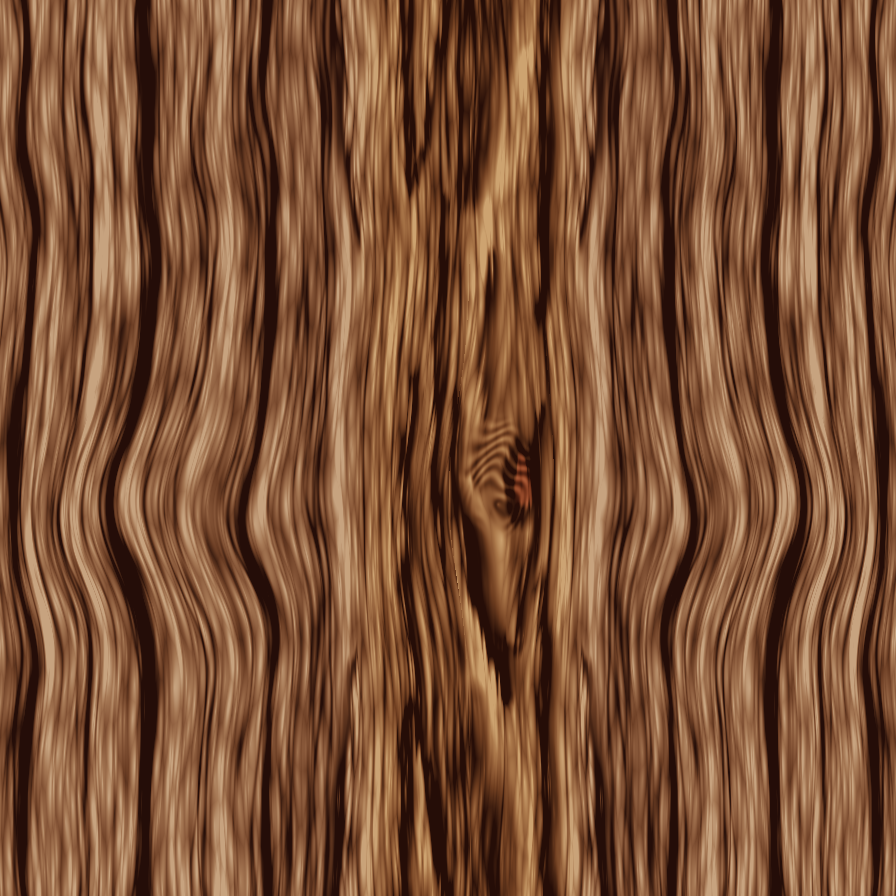
Give the GLSL for this texture, as a WebGL 2 fragment shader.

```glsl
#version 300 es
precision highp float;
// Weathered timber: mirrored bark ridges, dark cracks, fine fibres and one knot.

uniform vec2 u_resolution;
out vec4 outColor;

const float AXIS = 0.5245;              // mirror line of the outer ridges
const vec2 KNOT = vec2(0.556, 0.467);

vec2 hash2(vec2 p) {
    vec3 h = fract(p.xyx * vec3(0.1031, 0.103, 0.0973));
    h += dot(h, h.yzx + 33.33);
    return fract((h.xx + h.yz) * h.zy);
}

// Distance to the nearest scattered cell centre.
float cellular(vec2 p) {
    vec2 cell = floor(p), f = fract(p);
    float nearest = 2.0;
    for (int j = -1; j <= 1; j++)
        for (int i = -1; i <= 1; i++) {
            vec2 o = vec2(i, j);
            vec2 d = o + hash2(cell + o + 70.0) - f;
            nearest = min(nearest, dot(d, d));
        }
    return sqrt(nearest);
}

// Layered sines stretched along y, roughly -1 to 1.
float bands(float x, float y, float freq) {
    float sum = 0.0, amp = 0.5;
    for (int i = 0; i < 4; i++) {
        float k = float(i);
        sum += amp * sin(x * freq + 1.2 * sin(y * (4.0 + 2.3 * k) + x * freq * 0.23 + k * 2.1));
        freq *= 1.73;
        amp *= 0.75;
    }
    return sum;
}

float bell(float x, float w) { return exp(-x * x / (w * w)); }

// Tapered, bowed stroke rising from a to b.
float streak(vec2 p, vec2 a, vec2 b, float bow, float width) {
    float t = clamp((p.y - a.y) / (b.y - a.y), 0.0, 1.0);
    float taper = 4.0 * t * (1.0 - t);
    float x = mix(a.x, b.x, t) + bow * sin(3.14159 * t);
    return bell(p.x - x, width * sqrt(taper) + 0.0005) * smoothstep(0.0, 0.3, taper);
}

float ellipse(vec2 p, vec2 c, vec2 r) {
    return 1.0 - smoothstep(0.75, 1.15, length((p - c) / r));
}

vec3 woodRamp(float tone) {
    vec3 ramp[6] = vec3[6](vec3(0.14, 0.05, 0.03), vec3(0.27, 0.14, 0.08), vec3(0.42, 0.24, 0.14),
                           vec3(0.54, 0.35, 0.23), vec3(0.65, 0.47, 0.33), vec3(0.78, 0.64, 0.50));
    float s = clamp(tone, 0.0, 1.0) * 4.999;
    int i = int(s);
    return mix(ramp[i], ramp[i + 1], fract(s));
}

void main() {
    vec2 p = gl_FragCoord.xy / u_resolution;
    float edgeY = min(p.y, 1.0 - p.y);

    // Grain coordinate: bulge round the knot, fold, then bend the ridges outward.
    vec2 k = p - KNOT, kn = k / vec2(0.04, 0.085);
    float x = p.x - 0.65 * k.x * exp(-0.5 * dot(kn, kn));
    x += 0.018 * bell(p.y - 0.42, 0.15) * bell(x - 0.47, 0.06);
    float m = abs(x - AXIS);
    if (x > AXIS) m += 0.205 * max(m - 0.228, 0.0);
    float g = m - 0.042 * bell(m - 0.36, 0.15) * bell(p.y - 0.43, 0.1)
                + 0.010 * bell(edgeY - 0.28, 0.1) * smoothstep(0.05, 0.2, m);
    g += 0.002 * sin(p.y * 25.0 + m * 30.0);
    bool inner = x > AXIS && x < 0.606;
    float grainX = inner ? g : -g;

    // Fibres and broad streaks.
    float coarse = cellular(vec2(grainX * 90.0, p.y * 5.0));
    float fine = cellular(vec2(grainX * 185.0 + coarse, p.y * 14.0));
    float broad = bands(grainX, p.y, 75.0);
    float tone = 0.69 + 0.15 * broad + 0.42 * (0.45 - coarse) + 0.62 * (0.45 - fine);
    tone -= 0.36 * bell(bands(grainX + 0.3, p.y * 0.6, 48.0), 0.12);
    tone -= 0.11 * bell(m - 0.18, 0.045) + 0.06 * bell(m, 0.09);

    // Evenly spaced cracks, alternating hairline and deep.
    for (int i = 0; i < 6; i++) {
        float deep = float(i % 2);
        float d = g - 0.16 - 0.0675 * float(i) + 0.002 * sin(p.y * 38.0 + float(i) * 2.0);
        float width = mix(0.0027, 0.0048, deep) * (1.0 + 0.3 * sin(p.y * 19.0 + float(i)));
        if (i == 3) width += 0.0015 + 0.007 * bell(p.y - 0.35, 0.05);
        tone -= mix(0.5, 0.9, deep) * bell(d, width) + 0.22 * deep * bell(d, width * 3.0);
        tone -= 0.35 * bell(d - 0.011 - 0.004 * sin(p.y * 14.0 + float(i)), 0.0018);
        tone += 0.13 * bell(d + 0.017, 0.008);
    }

    // Strokes repeated at both ends of the canvas.
    float ragged = 0.002 * sin(p.y * 43.0) + 0.012 * (fine - 0.45);
    vec2 ends = vec2(p.x + ragged, edgeY);
    vec2 folded = vec2(m + ragged, edgeY);
    tone += 0.22 * streak(folded, vec2(0.113, -0.1), vec2(0.108, 0.28), 0.0, 0.018);
    tone -= 0.70 * streak(folded, vec2(0.153, -0.1), vec2(0.122, 0.29), 0.008, 0.008);
    tone -= 0.70 * streak(ends, vec2(0.618, -0.15), vec2(0.606, 0.38), 0.0, 0.009);
    tone -= 0.55 * streak(ends, vec2(0.550, -0.15), vec2(0.525, 0.25), 0.006, 0.026);
    tone += 0.30 * streak(ends, vec2(0.593, 0.04), vec2(0.522, 0.34), 0.0, 0.017);
    tone -= 0.75 * streak(ends, vec2(0.450, -0.15), vec2(0.457, 0.22), 0.0, 0.009);
    tone += 0.22 * streak(ends, vec2(0.478, -0.1), vec2(0.462, 0.22), 0.0, 0.010);
    tone -= 0.65 * streak(ends, vec2(0.510, -0.1), vec2(0.458, 0.23), 0.006, 0.006);

    // Central fissures and pale ribs.
    vec2 q = vec2(p.x + ragged, p.y);
    tone -= 0.6 * bell(x - 0.606, 0.003);
    for (int i = 0; i < 5; i++)
        tone -= 0.35 * bell(x - 0.432 - 0.021 * float(i) + 0.004 * sin(p.y * 13.0 + float(i)), 0.002);
    tone += 0.20 * streak(q, vec2(0.430, 0.30), vec2(0.460, 0.78), -0.005, 0.014);
    tone += 0.22 * streak(q, vec2(0.622, 0.28), vec2(0.620, 0.58), 0.008, 0.012);
    tone -= 0.70 * streak(q, vec2(0.478, 0.15), vec2(0.467, 0.60), -0.018, 0.007);
    tone -= 0.60 * streak(q, vec2(0.497, 0.33), vec2(0.502, 0.80), -0.012, 0.005);
    tone -= 0.70 * streak(q, vec2(0.572, 0.20), vec2(0.510, 0.58), -0.022, 0.008);
    tone -= 0.50 * streak(q, vec2(0.568, 0.21), vec2(0.525, 0.43), 0.0, 0.018);
    tone -= 0.60 * streak(q, vec2(0.538, 0.52), vec2(0.552, 0.73), 0.0, 0.009);

    // Knot: ringed body, dark hollow, and the pale stem curling below it.
    float rings = sin(length(k * vec2(1.3, 1.0) + vec2(0.0, 0.03)) * 480.0 + 3.0 * sin(k.x * 130.0 - k.y * 70.0));
    tone = mix(tone, 0.50 + 0.20 * rings - 0.4 * (fine - 0.45), ellipse(p, KNOT, vec2(0.040, 0.064)));
    tone -= 0.50 * ellipse(q, vec2(0.579, 0.462), vec2(0.019, 0.052));
    tone -= 0.60 * streak(q, vec2(0.573, 0.26), vec2(0.604, 0.56), 0.008, 0.007);
    vec2 foot = vec2(0.572, 0.27), crown = vec2(0.516, 0.48);
    tone -= 0.40 * streak(q, foot, crown, 0.014, 0.022);
    float stem = streak(q, foot, crown, 0.014, 0.015);
    tone = mix(tone, 0.74 + 0.14 * broad + 0.5 * (0.45 - fine), stem);
    float ember = ellipse(q, vec2(0.585, 0.464), vec2(0.010, 0.032));
    tone += 0.42 * ember;

    // Warm heartwood and a faint red glint in the hollow.
    vec3 color = woodRamp(tone);
    color *= mix(vec3(1.0), vec3(1.03, 1.0, 0.88), 1.0 - smoothstep(0.08, 0.15, m));
    color *= mix(vec3(1.0), vec3(1.1, 0.88, 0.88), ember);
    outColor = vec4(color, 1.0);
}
```
